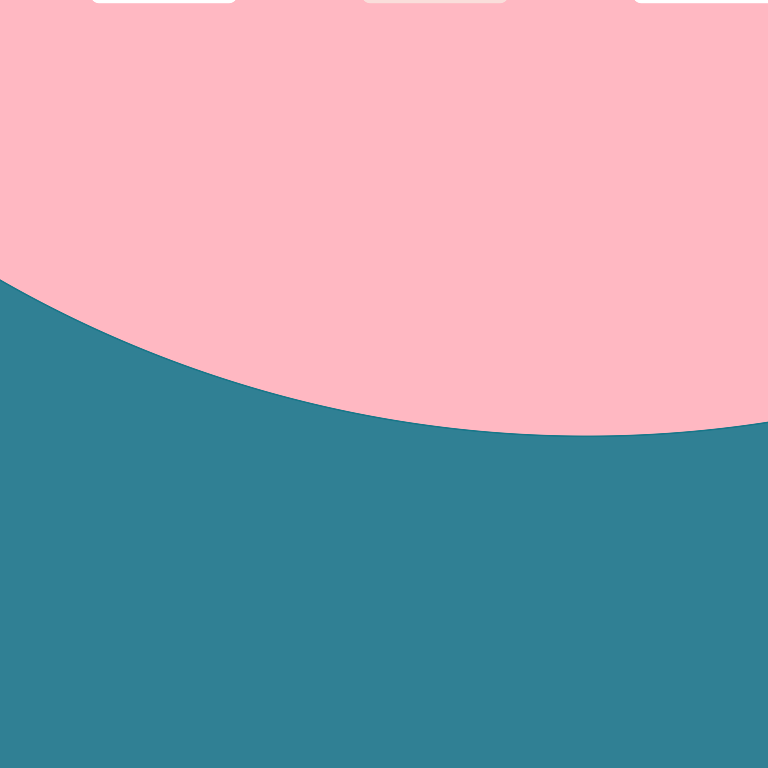
This background is drawn by a WebGL 2 fragment shader. Its source:

```glsl
#version 300 es
precision highp float;
// A huge pink disc dips into a teal field, with pale rounded tabs along the top edge.

uniform vec2 u_resolution;
out vec4 fragColor;

float roundedBox(vec2 p, vec2 halfSize, float radius) {
    vec2 q = abs(p) - halfSize + radius;
    return length(max(q, 0.0)) + min(max(q.x, q.y), 0.0) - radius;
}

// Coverage of a shape from its signed distance, one pixel soft
float coverage(float dist, float pixel) {
    return smoothstep(0.5 * pixel, -0.5 * pixel, dist);
}

void main() {
    float pixel = 1.0 / min(u_resolution.x, u_resolution.y);
    vec2 uv = gl_FragCoord.xy / u_resolution;

    vec3 teal = vec3(0.19, 0.50, 0.58);
    vec3 rimTeal = vec3(0.05, 0.45, 0.52);
    vec3 pink = vec3(1.0, 0.72, 0.76);

    // Disc with a thin darker rim just outside it
    float disc = length(uv - vec2(0.7643, 1.9694)) - 1.5365;
    vec3 color = mix(teal, rimTeal, 0.7 * coverage(disc - 0.002, pixel));
    color = mix(color, pink, coverage(disc, pixel));

    // Repeated tabs, mostly above the canvas; every second one is tinted
    float column = (uv.x - 0.2135) / 0.353;
    float index = floor(column + 0.5);
    vec2 tabPoint = vec2((column - index) * 0.353, uv.y - 1.0457);
    float tab = roundedBox(tabPoint, vec2(0.096, 0.05), 0.012);
    vec3 tabColor = mix(vec3(1.0), vec3(0.98, 0.87, 0.86), mod(index, 2.0));
    color = mix(color, tabColor, coverage(tab, pixel));

    fragColor = vec4(color, 1.0);
}
```
